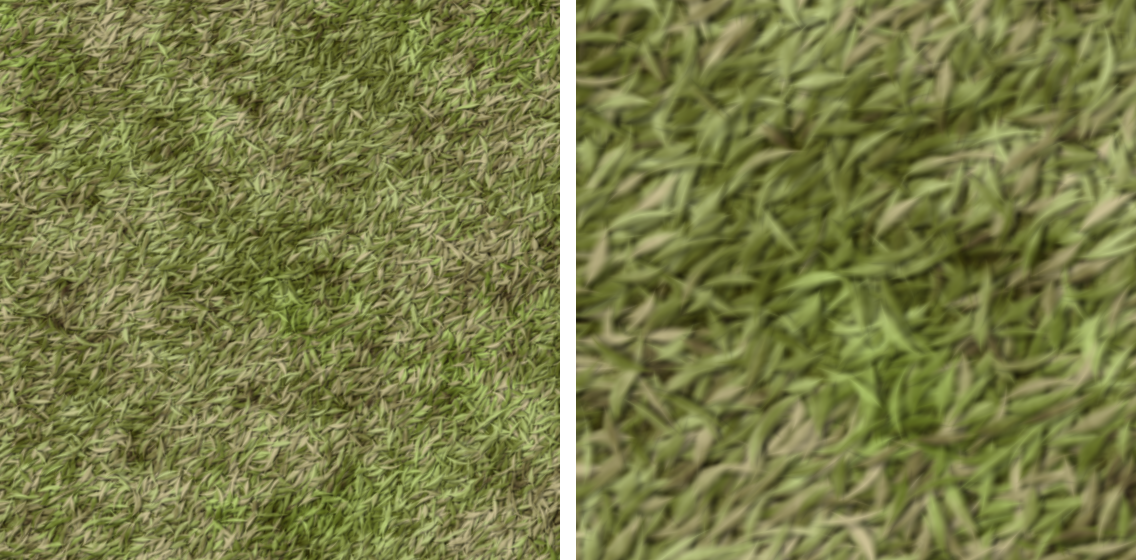
Left, the full canvas; right, a detail of the centre.
Reproduce this texture procedurally as a WebGL 1 fragment shader.

```glsl
precision highp float;
// Draws a mown lawn: short, leaning grass blades with dry patches and dark gaps.
uniform vec2 u_resolution;

#define CELLS 38.0        // blade cells across the canvas
#define LAYERS 8          // blade layers, bottom to top
#define LEAN 0.58         // mean blade angle at the left edge, radians
#define LEAN_SPREAD 1.5   // random range of the angle
#define BLADE_WIDTH 0.135 // half width, in cells
#define SOFTNESS 0.145    // edge blur, in cells
#define SHADOW 0.24       // strength of the shadow beside a blade
#define DRYNESS 0.36      // share of dry blades
#define PATCH_SCALE 8.0   // frequency of the broad patches
#define BRIGHTNESS 1.22   // tone of an average blade
#define CLUMPING 1.0      // tone range of the small clumps
#define BROAD 0.85        // tone range of the broad patches

const vec3 SUNLIGHT = vec3(1.17, 1.16, 1.24);
const vec3 GREEN_DARK = vec3(0.25, 0.26, 0.07);
const vec3 GREEN_LOW = vec3(0.35, 0.38, 0.14);
const vec3 GREEN_MID = vec3(0.47, 0.50, 0.26);
const vec3 GREEN_LIGHT = vec3(0.60, 0.64, 0.39);
const vec3 DRY_DARK = vec3(0.27, 0.23, 0.13);
const vec3 DRY_LOW = vec3(0.43, 0.41, 0.23);
const vec3 DRY_MID = vec3(0.56, 0.54, 0.36);
const vec3 DRY_LIGHT = vec3(0.66, 0.63, 0.45);

float hash(vec2 p) {
  vec3 q = fract(p.xyx * 0.1031);
  q += dot(q, q.yzx + 33.33);
  return fract((q.x + q.y) * q.z);
}

// Layered, rotated sines, roughly -1 to 1
float patches(vec2 p) {
  float sum = 0.0, gain = 0.5;
  for (int i = 0; i < 5; i++) {
    sum += gain * sin(p.x + 1.3 * sin(p.y * 0.9)) * cos(p.y + 0.7 * sin(p.x));
    p = mat2(0.8, 0.6, -0.6, 0.8) * p * 1.8 + 4.1;
    gain *= 0.68;
  }
  return sum;
}

// Four-step colour ramp, tone from 0 to 3
vec3 ramp(vec3 a, vec3 b, vec3 c, vec3 d, float tone) {
  vec3 col = mix(a, b, clamp(tone, -0.4, 1.0));
  col = mix(col, c, clamp(tone - 1.0, 0.0, 1.0));
  return mix(col, d, clamp(tone - 2.0, 0.0, 1.2));
}

vec3 grassColour(float tone, float dry, float lush) {
  vec3 green = ramp(GREEN_DARK, GREEN_LOW, GREEN_MID, GREEN_LIGHT, tone);
  green *= mix(vec3(1.0), vec3(0.97, 1.05, 0.84), lush);
  vec3 straw = ramp(DRY_DARK, DRY_LOW, DRY_MID, DRY_LIGHT, tone);
  return mix(green, straw, dry);
}

void main() {
  vec2 uv = gl_FragCoord.xy / u_resolution.y;
  float soft = max(SOFTNESS, 0.8 * CELLS / u_resolution.y);

  // Broad fields: dry turf, lush turf and bare spots
  float turf = patches(uv * PATCH_SCALE + 2.0);
  float lush = smoothstep(-0.2, 0.8, patches(uv * PATCH_SCALE * 0.7 + 17.0));
  float bare = smoothstep(0.45, 1.0, patches(uv * PATCH_SCALE * 1.6 + 31.0));
  float dryShare = clamp(DRYNESS + 0.55 * turf, 0.04, 0.9);

  // Mild foreshortening towards the top
  vec2 ground = vec2(uv.x, uv.y + 0.13 * uv.y * uv.y) * CELLS;

  // Light and dark clumps, and the thatch below the blades
  float clump = CLUMPING * patches(mat2(0.8, -0.6, 0.6, 0.8) * ground * vec2(0.9, 1.1));
  clump += BROAD * patches(uv * PATCH_SCALE * 1.5 + 53.0) - 1.3 * bare;
  float thatch = patches(ground * 2.3);
  vec3 col = grassColour(0.8 + 0.8 * thatch + clump, dryShare, lush);

  for (int layer = 0; layer < LAYERS; layer++) {
    float k = float(layer);
    float height = k / float(LAYERS - 1);
    vec2 p = ground + vec2(0.37, 0.61) * k;
    vec2 cell = floor(p);

    for (int j = -1; j <= 1; j++) {
      for (int i = -1; i <= 1; i++) {
        vec2 id = cell + vec2(float(i), float(j));
        vec2 seed = id + k * vec2(57.0, 83.0) + 11.0;
        vec2 place = vec2(hash(seed), hash(seed + 131.7));
        float pick = hash(seed + 271.3);
        float shade = hash(seed + 419.9);
        float turn = hash(seed + 613.1);

        // Blade frame, with a slight bend
        float angle = LEAN + 0.35 * uv.x + LEAN_SPREAD * (turn - 0.5);
        angle += step(0.86, pick) * 1.3;
        vec2 dir = vec2(cos(angle), sin(angle));
        vec2 d = p - id - place;
        float along = dot(d, dir);
        float across = dot(d, vec2(-dir.y, dir.x));
        across += (fract(pick * 7.0) - 0.5) * 0.7 * along * along;

        // Tapered outline
        float t = along / mix(0.38, 0.78, fract(shade * 5.0));
        float width = BLADE_WIDTH * mix(0.65, 1.3, fract(turn * 9.0));
        float taper = width * (1.0 - t * t);
        float blade = smoothstep(soft, -soft, abs(across) - taper);
        float shadow = smoothstep(0.14, -0.10, abs(across + 0.13) - taper);

        // Tone: higher blades and upper edges catch more light
        float tone = BRIGHTNESS + 0.65 * height + 2.0 * (shade - 0.4);
        tone += 0.4 * clamp(across / width, -1.0, 1.0) + 0.2 * t + clump;
        float dry = smoothstep(-0.15, 0.15, dryShare - fract(pick * 13.0));
        col *= 1.0 - SHADOW * shadow;
        col = mix(col, grassColour(tone, dry, lush), blade);
      }
    }
  }
  gl_FragColor = vec4(col * SUNLIGHT, 1.0);
}
```
